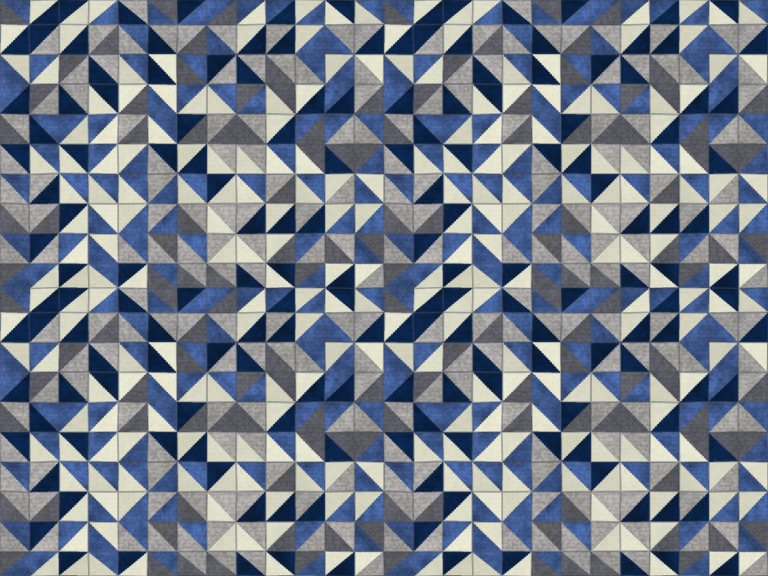
This pattern is drawn by a WebGL 1 fragment shader. Its source:

```glsl
precision highp float;
// Woven patchwork of two-tone triangle squares in blues, greys and cream.

uniform vec2 u_resolution;

#define BLOCKS 2.0              // identical blocks across and down
#define CELLS vec2(13.0, 10.0)  // squares in one block
#define END_ROW 0.85            // height of a block's first and last row
#define DIAMOND_BIAS 0.68       // share of diagonals that join into diamonds
#define SEAM_WIDTH 0.022
#define SEAM_STRENGTH 0.42
#define WOBBLE 0.035
#define THREADS 14.0            // threads per square
#define GRAIN 0.22
#define SHEEN 0.30

float hash(vec2 p) {
  vec3 q = fract(vec3(p.xyx) * vec3(0.1031, 0.1030, 0.0973));
  q += dot(q, q.yzx + 33.33);
  return fract((q.x + q.y) * q.z);
}

// Value noise that wraps after one block; scale must be whole.
float blockNoise(vec2 p, float scale, float seed) {
  vec2 period = CELLS * scale;
  vec2 i = floor(p * scale);
  vec2 f = fract(p * scale);
  f = f * f * (3.0 - 2.0 * f);
  vec2 a = mod(i, period) + seed;
  vec2 b = mod(i + 1.0, period) + seed;
  return mix(mix(hash(a), hash(vec2(b.x, a.y)), f.x),
             mix(hash(vec2(a.x, b.y)), hash(b), f.x), f.y);
}

// Yarn colour in rgb, velvet amount in a. Each share stays under a quarter.
vec4 yarn(float pick) {
  if (pick < 0.23) return vec4(0.86, 0.86, 0.78, 0.08);
  if (pick < 0.45) return vec4(0.63, 0.62, 0.61, 0.25);
  if (pick < 0.67) return vec4(0.24, 0.34, 0.54, 1.00);
  if (pick < 0.84) return vec4(0.04, 0.13, 0.26, 0.90);
  return vec4(0.35, 0.35, 0.38, 0.30);
}

// Squeezes the outer rows of a block and stretches the inner ones.
float rowPosition(float y) {
  float middle = CELLS.y * 0.5;
  float inner = middle - END_ROW;
  float d = y - middle;
  float v = max(abs(d) * (middle - 1.0) / inner,
                middle - 1.0 + (abs(d) - inner) / END_ROW);
  return middle + sign(d) * v;
}

vec3 patchwork(vec2 uv, float pixel) {
  vec2 p = uv * BLOCKS * CELLS;
  vec2 bend = vec2(blockNoise(p, 1.0, 11.0), blockNoise(p, 1.0, 47.0)) - 0.5;
  vec2 q = mod(p + WOBBLE * bend, CELLS);
  q.y = rowPosition(q.y);
  vec2 cell = mod(floor(q), CELLS);
  vec2 f = fract(q);

  // Diagonal direction, with a stepped woven edge
  float turn = mod(cell.x + cell.y, 2.0);
  if (hash(cell + 71.0) > DIAMOND_BIAS) turn = 1.0 - turn;
  float x = mix(f.x, 1.0 - f.x, turn);
  float steps = abs(fract((x + f.y) * THREADS * 0.5) - 0.5) - 0.25;
  float diagonal = (f.y - x) * 0.707 + 0.05 * steps;
  float side = smoothstep(-pixel, pixel, diagonal) ;

  // Two yarns that always differ
  float pick = hash(cell + 5.0);
  float other = fract(pick + 0.25 + 0.5 * hash(cell + 131.0));
  vec4 lower = yarn(pick);
  vec4 upper = yarn(other);
  lower.rgb *= 0.94 + 0.12 * hash(cell + 211.0);
  upper.rgb *= 0.94 + 0.12 * hash(cell + 307.0);
  vec4 cloth = mix(lower, upper, side);

  // Velvet sheen and thread grain; pale yarn shows little of either
  float sheen = 0.65 * blockNoise(p, 2.0, 23.0) + 0.35 * blockNoise(p, 5.0, 89.0) - 0.5;
  float grain = blockNoise(p, THREADS, 151.0) - 0.5;
  float rib = 0.12 * sin(6.2832 * p.y * THREADS * 0.5);
  float pale = smoothstep(0.62, 0.8, cloth.r);
  vec3 color = cloth.rgb * (1.0 + SHEEN * 2.0 * cloth.a * sheen);
  color *= 1.0 + GRAIN * (grain + rib) * (1.0 - 0.8 * pale);

  // Sunken joins around the squares and along the diagonal
  vec2 border = min(f, 1.0 - f);
  float join = min(border.x, border.y);
  float seam = 1.0 - smoothstep(SEAM_WIDTH, SEAM_WIDTH + pixel, join);
  float crease = 1.0 - smoothstep(0.0, SEAM_WIDTH + pixel, abs(diagonal));
  return mix(color, vec3(0.29, 0.31, 0.36), SEAM_STRENGTH * max(seam, 0.5 * crease));
}

void main() {
  float pixel = BLOCKS * CELLS.x / u_resolution.x;
  vec3 sum = vec3(0.0);
  // Nine samples per pixel smooth every edge
  for (int j = -1; j <= 1; j++) {
    for (int i = -1; i <= 1; i++) {
      vec2 shift = vec2(float(i), float(j)) / 3.0;
      sum += patchwork((gl_FragCoord.xy + shift) / u_resolution, pixel * 0.5);
    }
  }
  gl_FragColor = vec4(sum / 9.0, 1.0);
}
```
